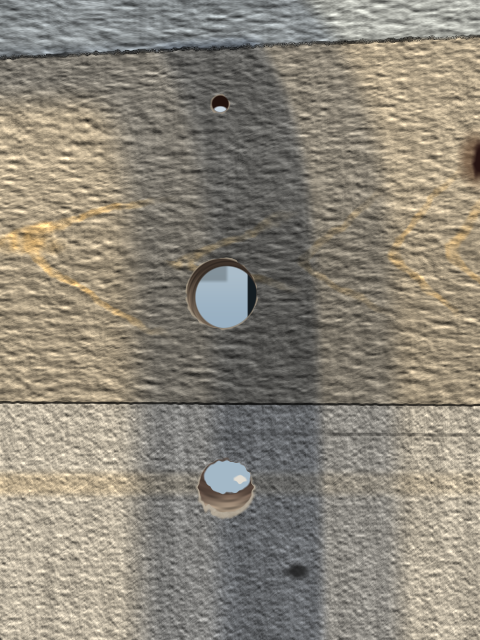
Give the GLSL for this texture, as a Shadertoy shader.

```glsl
float hash(vec2 cell) {
    vec3 q = fract(cell.xyx * 0.1031);
    q += dot(q, q.yzx + 33.33);
    return fract((q.x + q.y) * q.z);
}

float noise(vec2 p) {
    vec2 i = floor(p), f = fract(p);
    f *= f * (3.0 - 2.0 * f);
    return mix(mix(hash(i), hash(i + vec2(1, 0)), f.x),
               mix(hash(i + vec2(0, 1)), hash(i + 1.0), f.x), f.y);
}

float fbm(vec2 p) {
    float sum = 0.0, amp = 0.5;
    for (int i = 0; i < 4; i++) {
        sum += amp * noise(p);
        p = p * 2.03 + 17.1;
        amp *= 0.5;
    }
    return sum;
}

// Height difference along the light
float relief(vec2 p) {
    return fbm(p) - fbm(p + vec2(0.15, 0.55));
}

float disc(vec2 p, vec2 centre, vec2 radii, float blur) {
    float d = (length((p - centre) / radii) - 1.0) * min(radii.x, radii.y);
    return 1.0 - smoothstep(-blur, blur, d);
}

float seam(float d, float width) {
    return 1.0 - smoothstep(width * 0.3, width, abs(d));
}

// V-shaped growth ring, open to the right
float growthRing(vec2 p, vec2 apex, float upper, float lower, float reach) {
    vec2 q = p - apex;
    float k = q.y > 0.0 ? upper : lower;
    float d = (q.x - k * (sqrt(q.y * q.y + 0.0004) - 0.02)) / sqrt(1.0 + k * k);
    return seam(d, 0.011) * smoothstep(reach, reach * 0.5, q.x);
}

// Overlapping soft shadows, 1 is sunlit
float sunlight(vec2 p) {
    float x = p.x - 0.672 + 0.02 * p.y + 0.0234 * pow(p.y, 7.0);
    float left = smoothstep(0.06, -0.06, x + 0.385) * smoothstep(1.17, 1.06, p.y);
    float light = 0.75 - 0.14 * smoothstep(-0.04, 0.03, x + 0.205);
    light += 0.20 * smoothstep(-0.02, 0.02, x);
    light += 0.19 * smoothstep(-0.04, 0.04, x - 0.17);
    return mix(light, 1.0, left);
}

vec3 wood(vec2 p, float top, float lower) {
    vec2 w = p + 0.02 * vec2(noise(p * 13.0), noise(p * vec2(5, 9) + 8.0)) - 0.01;
    vec3 col = mix(vec3(0.65, 0.60, 0.52), vec3(0.66, 0.63, 0.58), lower);
    col = mix(col, vec3(0.62, 0.63, 0.62), top);
    col *= 0.93 + 0.14 * fbm(p * vec2(6, 40));

    // Golden rings and darker late wood
    vec2 r = w + 0.03 * vec2(fbm(p * 24.0), fbm(p * 20.0 + 5.0)) - 0.014;
    float rings = growthRing(r, vec2(0.045, 0.83), 4.2, 1.7, 0.34);
    rings += 0.7 * growthRing(r, vec2(0.39, 0.785), 2.5, 6.0, 0.25);
    rings += 0.5 * growthRing(r, vec2(0.622, 0.792), 1.5, 1.9, 0.21);
    rings += 0.7 * growthRing(r, vec2(0.822, 0.798), 0.85, 1.25, 0.15);
    rings += 0.7 * growthRing(r, vec2(0.94, 0.821), 1.1, 1.1, 0.16);
    rings += disc(r, vec2(0.055, 0.825), vec2(0.055, 0.014), 0.012);
    float late = (1.0 - lower) * smoothstep(1.0, 0.75, p.y);
    float bands = sin(230.0 * (w.y + 0.12 * w.x * w.x) + 4.0 * noise(p * 6.0));
    col *= 1.0 - late * (0.12 + 0.09 * bands);
    col = mix(col, vec3(0.80, 0.65, 0.42), min(rings, 1.0) * (0.25 + 0.6 * noise(p * 70.0)));
    float stain = seam(p.y - 0.325, 0.035) * (1.0 - 0.6 * p.x);
    col = mix(col, vec3(0.70, 0.60, 0.44), 0.4 * stain);

    // Torn fibres above, upright saw marks below
    float fibres = relief(w * mix(vec2(44, 105), vec2(30, 95), top));
    float saw = noise(p * vec2(150, 7)) + noise(p * vec2(48, 3)) - 1.0;
    float marks = 1.05 * relief(p * vec2(100, 120)) + 0.14 * saw;
    return col * (1.02 + mix(1.35 * fibres + 0.08 * saw, marks, lower));
}

void mainImage(out vec4 fragColor, in vec2 fragCoord) {
    vec2 p = fragCoord / iResolution.x;
    float aa = 1.0 / iResolution.x;
    float wobble = noise(p * 110.0) - 0.5;
    vec2 rough = p + 0.007 * wobble;
    float topSeam = p.y - 1.213 - 0.045 * p.x - 0.006 * wobble;
    float lowSeam = p.y - 0.495 + 0.006 * p.x - 0.002 * wobble;

    // Boards in slanting light
    float sun = sunlight(p);
    sun = mix(sun, max(sun, 0.82), smoothstep(-0.01, 0.03, topSeam));
    vec3 col = sun * wood(p, smoothstep(-0.005, 0.005, topSeam), smoothstep(0.003, -0.003, lowSeam));
    col *= mix(vec3(0.94, 1.01, 1.13), vec3(1.06, 1.05, 1.02), smoothstep(0.58, 1.0, sun));
    col *= 1.0 - seam(topSeam, 0.006) * (0.2 + 0.5 * noise(p * vec2(18, 90)));
    col *= 1.0 - 0.7 * seam(lowSeam, 0.0035);
    col *= 1.0 - 0.3 * seam(lowSeam + 0.062, 0.005) * smoothstep(0.35, 0.8, p.x);

    // Knots
    col = mix(col, vec3(0.40, 0.30, 0.22), 0.7 * disc(rough, vec2(0.99, 1.0), vec2(0.03, 0.052), 0.014));
    col = mix(col, vec3(0.15, 0.08, 0.07), disc(rough, vec2(1.0), vec2(0.014, 0.036), 0.006));
    col = mix(col, vec3(0.12), 0.85 * disc(rough, vec2(0.618, 0.142), vec2(0.022, 0.012), 0.007));

    // Small drilled hole
    vec2 pin = vec2(0.459, 1.117);
    col = mix(col, vec3(0.68, 0.61, 0.52), 0.6 * disc(rough, pin, vec2(0.02), 0.002));
    float hole = disc(p, pin, vec2(0.0175), aa);
    col = mix(col, vec3(0.13, 0.07, 0.05), hole);
    col = mix(col, vec3(0.78, 0.83, 0.87), hole * disc(p, pin - vec2(0, 0.014), vec2(0.014, 0.009), aa));

    // Large hole: chipped rim, curved wall, pale sky
    vec2 bore = vec2(0.462, 0.722);
    col = mix(col, vec3(0.72, 0.66, 0.57), 0.7 * disc(rough, bore, vec2(0.0745), 0.002));
    hole = disc(p, bore, vec2(0.0725), aa);
    float layers = noise(vec2(length(p - bore - vec2(0.012, -0.012)) * 330.0, p.y * 24.0));
    vec3 wall = mix(vec3(0.22, 0.18, 0.15), vec3(0.46, 0.40, 0.34), smoothstep(0.78, 0.68, p.y));
    col = mix(col, wall * (0.75 + 0.45 * layers), hole);
    vec3 sky = mix(vec3(0.60, 0.69, 0.76), vec3(0.67, 0.74, 0.79), smoothstep(0.66, 0.78, p.y));
    float smudge = smoothstep(0.742, 0.752, p.y) * smoothstep(0.478, 0.468, p.x);
    sky = mix(sky, vec3(0.46, 0.51, 0.54), 0.75 * smudge);
    sky = mix(sky, vec3(0.08, 0.11, 0.13), smoothstep(-aa, aa, p.x - 0.516));
    col = mix(col, sky, hole * disc(p, vec2(0.472, 0.714), vec2(0.065), aa));

    // Lower hole: splintered bowl under sky
    vec2 bowl = vec2(0.470, 0.321);
    col = mix(col, vec3(0.76, 0.71, 0.63), 0.8 * disc(rough, bowl - vec2(0, 0.006), vec2(0.06), 0.004));
    hole = disc(rough, bowl, vec2(0.056), 0.002);
    vec2 b = p - bowl;
    float strata = noise(vec2(p.x * 25.0, (p.y - 5.0 * b.x * b.x) * 190.0));
    wall = mix(vec3(0.66, 0.59, 0.51), vec3(0.36, 0.29, 0.25), smoothstep(0.265, 0.315, p.y));
    col = mix(col, wall * (0.7 + 0.5 * strata), hole);
    hole *= disc(rough, vec2(0.474, 0.340), vec2(0.049, 0.035), aa);
    col = mix(col, vec3(0.64, 0.72, 0.78), hole);
    col = mix(col, vec3(0.88, 0.86, 0.82), hole * disc(rough, vec2(0.50, 0.334), vec2(0.014, 0.007), 0.002));

    fragColor = vec4(clamp(col, 0.0, 1.0), 1.0);
}
```
